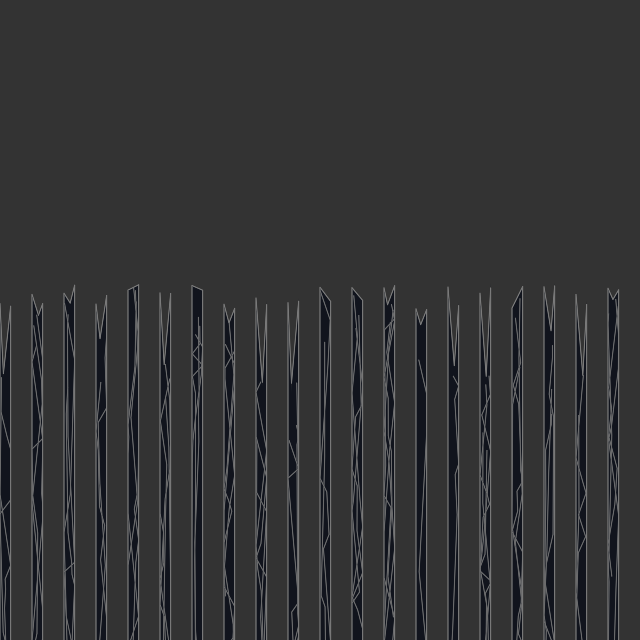
Give the GLSL for this pattern, as a Shadertoy shader.

```glsl
// A row of narrow, cracked dark splinters standing on a plain grey ground.
// Each bar has a hashed forked top, thin grey outlines and several chains
// of steep random segments that split its inside into slivers.

const float BAR_COUNT = 20.0;
const float BAR_WIDTH = 1.0 / 60.0;
const float TIP_LOW = 0.515;
const float TIP_HIGH = 0.557;
const float NOTCH_DEPTH = 0.12;
const float FLAT_CHANCE = 0.3;
const float LINE_HALF_WIDTH = 0.0009;
const int CHAINS = 4;
const int KNOTS = 8;
const float CHAIN_CHANCE = 0.8;
const float CHAIN_DROP = 0.22;
const float STEP_MIN = 0.015;
const float STEP_MAX = 0.22;

const vec3 GROUND = vec3(0.2);
const vec3 BAR_FILL = vec3(0.065, 0.08, 0.115);
const vec3 LINE_GREY = vec3(0.48);

float hash(vec2 p) {
    return fract(sin(dot(p, vec2(127.1, 311.7))) * 43758.5453);
}

float segmentDistance(vec2 p, vec2 a, vec2 b) {
    vec2 ap = p - a, ab = b - a;
    return length(ap - ab * clamp(dot(ap, ab) / dot(ab, ab), 0.0, 1.0));
}

// Signed distance below the edge from a to b, where a lies left of b
float belowEdge(vec2 p, vec2 a, vec2 b) {
    vec2 ab = normalize(b - a);
    return ab.x * (p.y - a.y) - ab.y * (p.x - a.x);
}

// Nearest crack in one bar; every chain wanders down from the notch
float crackDistance(vec2 p, float id, float startHeight) {
    float nearest = 1.0;
    for (int c = 0; c < CHAINS; c++) {
        float seed = 20.0 + float(c) * 31.0;
        if (hash(vec2(id, seed)) > CHAIN_CHANCE) continue;
        float drop = CHAIN_DROP * float(c) / float(CHAINS);
        vec2 knot = vec2(BAR_WIDTH * hash(vec2(id, seed + 1.0)),
                         startHeight - drop * hash(vec2(id, seed + 2.0)));
        for (int k = 0; k < KNOTS; k++) {
            vec2 key = vec2(id, seed + 3.0 + float(k) * 2.0);
            float across = clamp(hash(key) * 1.6 - 0.3, 0.0, 1.0);
            float fall = hash(key + vec2(0.0, 1.0));
            vec2 next = vec2(BAR_WIDTH * across,
                             knot.y - mix(STEP_MIN, STEP_MAX, fall * fall));
            nearest = min(nearest, segmentDistance(p, knot, next));
            knot = next;
        }
    }
    return nearest;
}

void mainImage(out vec4 fragColor, in vec2 fragCoord) {
    vec2 uv = fragCoord / iResolution.xy;
    float pixel = 1.0 / iResolution.y;

    // Repeat, with room on both sides of each bar for its outline
    float id = clamp(floor(uv.x * BAR_COUNT + 0.3), 0.0, BAR_COUNT - 1.0);
    vec2 p = vec2(uv.x - id / BAR_COUNT, uv.y);

    // Forked or slanted top
    vec2 leftTip = vec2(0.0, mix(TIP_LOW, TIP_HIGH, hash(vec2(id, 1.0))));
    vec2 rightTip = vec2(BAR_WIDTH, mix(TIP_LOW, TIP_HIGH, hash(vec2(id, 2.0))));
    float split = mix(0.3, 0.7, hash(vec2(id, 3.0)));
    vec2 notch = mix(leftTip, rightTip, split);
    if (hash(vec2(id, 4.0)) > FLAT_CHANCE) {
        float depth = hash(vec2(id, 5.0));
        notch.y = min(leftTip.y, rightTip.y) - NOTCH_DEPTH * depth * depth - 0.015;
    }

    // Body of the bar
    float topDistance = p.x < notch.x ? belowEdge(p, leftTip, notch)
                                      : belowEdge(p, notch, rightTip);
    float sideDistance = max(-p.x, p.x - BAR_WIDTH);
    float body = max(topDistance, sideDistance);
    float fill = 1.0 - smoothstep(-0.5 * pixel, 0.5 * pixel, body);

    // Outline and inner cracks
    float outline = min(segmentDistance(p, vec2(0.0, -0.1), leftTip),
                        segmentDistance(p, vec2(BAR_WIDTH, -0.1), rightTip));
    outline = min(outline, segmentDistance(p, leftTip, notch));
    outline = min(outline, segmentDistance(p, notch, rightTip));
    float crack = crackDistance(p, id, notch.y);
    vec2 strokes = 1.0 - smoothstep(LINE_HALF_WIDTH - 0.5 * pixel,
                                    LINE_HALF_WIDTH + 0.5 * pixel,
                                    vec2(outline, crack));

    vec3 color = mix(GROUND, BAR_FILL, fill);
    color = mix(color, LINE_GREY, max(strokes.x, strokes.y * fill * 0.85));
    fragColor = vec4(color, 1.0);
}
```
